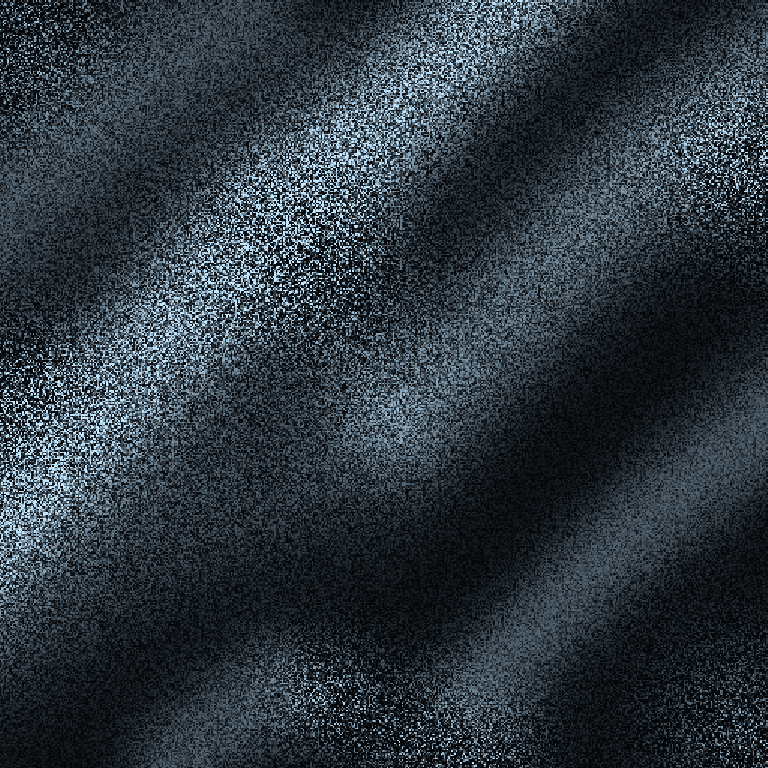
Give the GLSL for this texture, as a WebGL 1 fragment shader.

```glsl
precision highp float;

uniform vec2 u_resolution;

#define GRAIN_CELLS 512.0
#define BASE_TONE 0.035
#define GRAIN_POWER 1.25
#define SPECKLE_POWER 3.2
#define SMOOTH_POWER 0.85
#define WARP 0.012
#define SHADOW vec3(0.008, 0.018, 0.028)
#define STEEL vec3(0.80, 0.94, 1.04)

float hash(vec2 p) {
    vec3 q = fract(vec3(p.xyx) * 0.1031);
    q += dot(q, q.yzx + 33.33);
    return fract((q.x + q.y) * q.z);
}

// Soft glow around the segment from a to b
float glow(vec2 p, vec2 a, vec2 b, float width) {
    vec2 ab = b - a;
    float t = clamp(dot(p - a, ab) / dot(ab, ab), 0.0, 1.0);
    float d = length(p - a - ab * t) / width;
    return exp(-d * d);
}

float spot(vec2 p, vec2 center, float radius) {
    vec2 d = (p - center) / radius;
    return exp(-dot(d, d));
}

void main() {
    vec2 uv = gl_FragCoord.xy / u_resolution;

    // Gentle bend of the diagonal bands
    vec2 p = uv + WARP * sin(uv.yx * vec2(9.0, 11.0) + vec2(0.5, 2.0));

    // Broad diagonal bands
    float mainBand = glow(p, vec2(-0.10, 0.25), vec2(0.72, 1.06), 0.095);
    float rightBand = glow(p, vec2(1.04, 0.93), vec2(0.52, 0.48), 0.090);
    float lowBand = glow(p, vec2(1.04, 0.51), vec2(0.64, 0.11), 0.068);
    float topBand = glow(p, vec2(0.30, 0.97), vec2(-0.02, 0.71), 0.100);
    float haze = glow(p, vec2(0.00, 0.21), vec2(0.43, 0.42), 0.130);
    float bottomBand = glow(p, vec2(0.24, 0.00), vec2(0.37, 0.10), 0.065);

    // Zones of sparse bright specks
    float speckle = spot(p, vec2(0.02, 0.97), 0.13)
                  + spot(p, vec2(-0.01, 0.50), 0.09)
                  + spot(p, vec2(1.01, 0.76), 0.11)
                  + 0.8 * spot(p, vec2(0.42, 0.65), 0.11)
                  + glow(p, vec2(0.46, 0.09), vec2(0.64, 0.00), 0.085)
                  + spot(p, vec2(1.00, 0.03), 0.14);

    float tone = BASE_TONE
               + 0.46 * mainBand + 0.30 * rightBand
               + 0.25 * lowBand + 0.22 * topBand
               + 0.14 * haze + 0.22 * bottomBand
               + 0.13 * min(speckle, 1.0);

    // Grain keeps its mean while its power sets how sparse it is
    float calm = clamp(lowBand + 0.8 * topBand + 0.7 * bottomBand + 0.5 * rightBand, 0.0, 1.0);
    float power = GRAIN_POWER + SPECKLE_POWER * min(speckle, 1.0) * (1.0 - 0.7 * calm)
                - SMOOTH_POWER * calm;
    float grain = (power + 1.0) * pow(hash(floor(uv * GRAIN_CELLS)), power);
    float light = min(tone * grain, 0.95);

    gl_FragColor = vec4(clamp(SHADOW + STEEL * light, 0.0, 1.0), 1.0);
}
```
